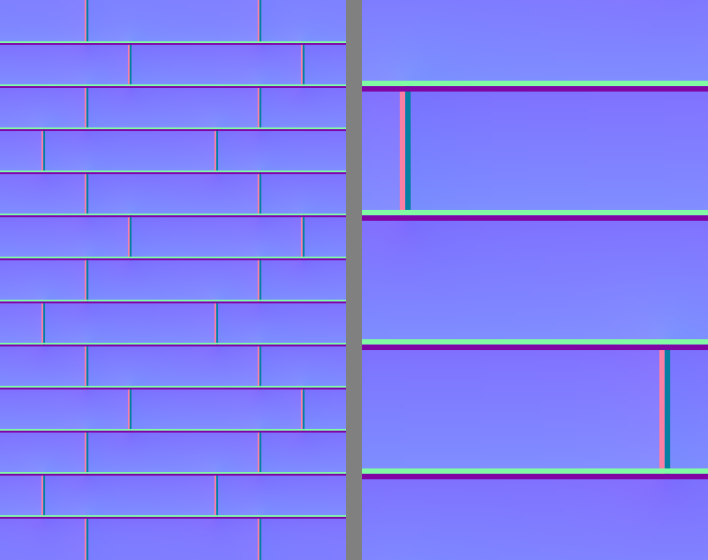
Left, the full canvas; right, a detail of the centre.
This texture map is drawn by a Shadertoy shader. Its source:

```glsl
const float ROWS = 13.0;
const float BRICKS_ACROSS = 2.0;
const float BRICK_LENGTH = 4.01;     // in row heights
const float BEVEL_WIDTH = 0.042;     // one side of a joint, in row heights
const float BEVEL_SLOPE = 3.4;
const float BED_SAG = 0.15;          // soft tilt toward horizontal joints
const float BED_REACH = 0.40;
const float HEAD_SAG = 0.08;         // soft tilt toward vertical joints
const float HEAD_REACH = 0.40;
const float HALF_PI = 1.5707963;

// Signed distance to the nearest vertical joint; the bond cycles over four rows.
float headJointOffset(float x, float row) {
    float phase = 0.5 + 0.25 * sin(row * HALF_PI);
    return (fract(x / BRICK_LENGTH - phase + 0.5) - 0.5) * BRICK_LENGTH;
}

// Antialiased coverage of the interval lo..hi.
float band(float d, float lo, float hi, float pixel) {
    return clamp(min(d - lo, hi - d) / pixel + 0.5, 0.0, 1.0);
}

vec3 encodeNormal(vec2 slope) {
    return normalize(vec3(slope, 1.0)) * 0.5 + 0.5;
}

// Broad shading of the faces, sinking toward every nearby joint.
vec2 faceSlope(vec2 p, float row) {
    vec2 slope = vec2(0.0);
    float v = p.y - row;
    if (row > 0.0) slope.y -= BED_SAG * exp(-v / BED_REACH);
    if (row < ROWS - 1.0) slope.y += BED_SAG * exp((v - 1.0) / BED_REACH);

    for (int k = -1; k <= 1; k++) {
        float r = row + float(k);
        if (r < 0.0 || r >= ROWS) continue;
        vec2 away = vec2(headJointOffset(p.x, r), p.y - clamp(p.y, r, r + 1.0));
        float dist = length(away) + 0.02;
        slope -= HEAD_SAG * away / dist * exp(-dist / HEAD_REACH);
    }
    return slope;
}

void mainImage(out vec4 fragColor, in vec2 fragCoord) {
    // Row units, with y running down from the top edge
    vec2 uv = fragCoord / iResolution.xy;
    vec2 scale = vec2(BRICKS_ACROSS * BRICK_LENGTH, ROWS);
    vec2 p = vec2(uv.x, 1.0 - uv.y) * scale;
    vec2 pixel = scale / iResolution.xy;
    float row = clamp(floor(p.y), 0.0, ROWS - 1.0);

    vec3 color = encodeNormal(faceSlope(p, row));

    // Vertical joints
    float head = headJointOffset(p.x, row);
    color = mix(color, encodeNormal(vec2(BEVEL_SLOPE, 0.0)),
                band(head, -BEVEL_WIDTH, 0.0, pixel.x));
    color = mix(color, encodeNormal(vec2(-BEVEL_SLOPE, 0.0)),
                band(head, 0.0, BEVEL_WIDTH, pixel.x));

    // Horizontal joints, only between rows
    float bed = p.y - clamp(floor(p.y + 0.5), 1.0, ROWS - 1.0);
    color = mix(color, encodeNormal(vec2(0.0, BEVEL_SLOPE)),
                band(bed, -BEVEL_WIDTH, 0.0, pixel.y));
    color = mix(color, encodeNormal(vec2(0.0, -BEVEL_SLOPE)),
                band(bed, 0.0, BEVEL_WIDTH, pixel.y));

    fragColor = vec4(color, 1.0);
}
```
